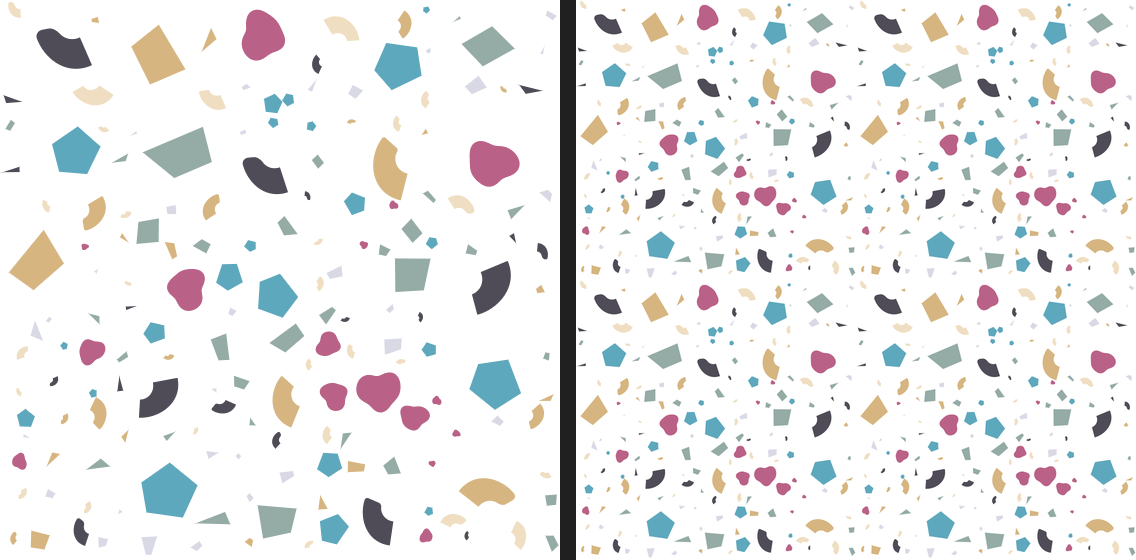
Left, the tile; right, the same tile 2 across and 2 down.
Give the GLSL for this pattern, as a Shadertoy shader.

```glsl
const float TAU = 6.2831853;
const int LAYERS = 3;                                  // large, medium and small chips
const float CELLS[3] = float[3](5.0, 9.0, 15.0);       // whole repeats per canvas
const float JITTER[3] = float[3](0.36, 0.46, 0.56);
const vec2 SIZES[3] = vec2[3](vec2(0.049, 0.069), vec2(0.021, 0.039), vec2(0.008, 0.02));

const vec3 PALETTE[7] = vec3[7](
    vec3(0.73, 0.38, 0.53),    // magenta
    vec3(0.37, 0.66, 0.74),    // blue
    vec3(0.58, 0.67, 0.65),    // sage
    vec3(0.31, 0.30, 0.34),    // charcoal
    vec3(0.84, 0.71, 0.50),    // tan
    vec3(0.94, 0.87, 0.76),    // cream
    vec3(0.85, 0.85, 0.90));   // lavender
const int MAGENTA = 0, BLUE = 1, CHARCOAL = 3, TAN = 4, CREAM = 5, LAVENDER = 6;

struct Chip { vec2 centre; float radius; int colour; float angle; float seed; };

vec3 hash3(vec3 p) {
    uvec3 v = uvec3(p + 0.5) * 1664525u + 1013904223u;
    v.x += v.y * v.z; v.y += v.z * v.x; v.z += v.x * v.y;
    v ^= v >> 16u;
    v.x += v.y * v.z; v.y += v.z * v.x; v.z += v.x * v.y;
    return vec3(v >> 8u) * exp2(-24.0);
}

Chip chipInCell(vec2 cell, int layer) {
    vec2 wrapped = mod(cell, CELLS[layer]);
    vec3 place = hash3(vec3(wrapped, layer + 3));
    vec3 look = hash3(vec3(wrapped, layer + 20));
    Chip c;
    c.centre = (cell + 0.5 + JITTER[layer] * (place.xy - 0.5)) / CELLS[layer];
    c.radius = mix(SIZES[layer].x, SIZES[layer].y, place.z);
    // Large chips spread five colours evenly, small ones lean to the pale end
    if (layer == 0) c.colour = int(mod(wrapped.x + 2.0 * wrapped.y, 5.0) + 0.5);
    else c.colour = min(int(7.0 * pow(look.x, layer == 1 ? 0.95 : 0.65)), LAVENDER);
    if (c.colour <= BLUE || c.colour == LAVENDER) c.radius *= 0.78;
    if (layer == 0 && look.x > 0.93) c.radius = -1.0;
    c.angle = TAU * look.y;
    c.seed = look.z;
    return c;
}

// True when a chip of a coarser layer already takes the place
bool isCrowded(Chip c, int layer) {
    for (int coarse = 0; coarse < layer; coarse++)
        for (int k = 0; k < 9; k++) {
            vec2 cell = floor(c.centre * CELLS[coarse]) + vec2(k % 3 - 1, k / 3 - 1);
            Chip other = chipInCell(cell, coarse);
            if (other.radius > 0.0 && distance(c.centre, other.centre) < 0.95 * (c.radius + other.radius))
                return true;
        }
    return false;
}

vec2 corner(int i, int sides, float aspect, float wobble, float seed) {
    float shift = wobble * (hash3(vec3(seed * 4096.0, i % sides, 7)).x - 0.5);
    float a = TAU * (float(i) + 0.5 + shift) / float(sides);
    return vec2(cos(a), aspect * sin(a));
}

// Convex polygon with its corners on an ellipse
float polygon(vec2 p, int sides, float aspect, float wobble, float seed) {
    float d = -1.0;
    for (int i = 0; i < sides; i++) {
        vec2 a = corner(i, sides, aspect, wobble, seed);
        vec2 edge = corner(i + 1, sides, aspect, wobble, seed) - a;
        d = max(d, dot(p - a, normalize(vec2(edge.y, -edge.x))));
    }
    return d;
}

// Curved band, cut straight at one end and rounded at the other
float bean(vec2 p, float seed) {
    vec2 q = p + vec2(0.68, 0.0);
    float bend = mix(0.85, 1.05, seed);
    float width = 0.35 + 0.07 * sin(2.0 * q.y);
    float ring = abs(length(q) - 0.78) - width;
    float ends = dot(vec2(q.x, abs(q.y)), vec2(-sin(bend), cos(bend)));
    float rounding = q.y > 0.0 ? 0.02 : 0.3 * fract(seed * 7.0);
    vec2 u = vec2(ring, ends) + rounding;
    return length(max(u, 0.0)) + min(max(u.x, u.y), 0.0) - rounding;
}

float blob(vec2 p, float seed) {
    float a = atan(p.y, p.x);
    return length(p) - 0.78 - 0.1 * cos(3.0 * a) - 0.07 * cos(2.0 * a + TAU * seed)
        - 0.03 * cos(5.0 * a + 40.0 * seed);
}

float chipShape(vec2 p, Chip c, int layer) {
    bool sliver = layer > 0 && c.seed < 0.28;
    if (c.colour == MAGENTA) return blob(p, c.seed);
    if (c.colour == BLUE) return polygon(p, 5, 0.96, 0.25, c.seed);
    if (c.colour == CREAM) return bean(p, c.seed);
    if (c.colour == CHARCOAL && !sliver) return bean(p, c.seed);
    if (c.colour == TAN && c.seed > 0.55) return bean(p, c.seed);
    return sliver ? polygon(p, 3, 0.45, 0.5, c.seed) : polygon(p, 4, 0.68, 0.65, c.seed);
}

void mainImage(out vec4 fragColor, in vec2 fragCoord) {
    vec2 uv = fragCoord / iResolution.xy;
    float pixel = 1.0 / iResolution.y;
    vec3 col = vec3(1.0);
    for (int layer = 0; layer < LAYERS; layer++)
        for (int k = 0; k < 9; k++) {
            vec2 cell = floor(uv * CELLS[layer]) + vec2(k % 3 - 1, k / 3 - 1);
            Chip c = chipInCell(cell, layer);
            vec2 p = uv - c.centre;
            if (length(p) > c.radius * 1.1 + pixel || isCrowded(c, layer)) continue;
            float s = sin(c.angle), t = cos(c.angle);
            float d = chipShape(mat2(t, -s, s, t) * p / c.radius, c, layer) * c.radius;
            col = mix(col, PALETTE[c.colour], clamp(0.5 - d / pixel, 0.0, 1.0));
        }
    fragColor = vec4(col, 1.0);
}
```
